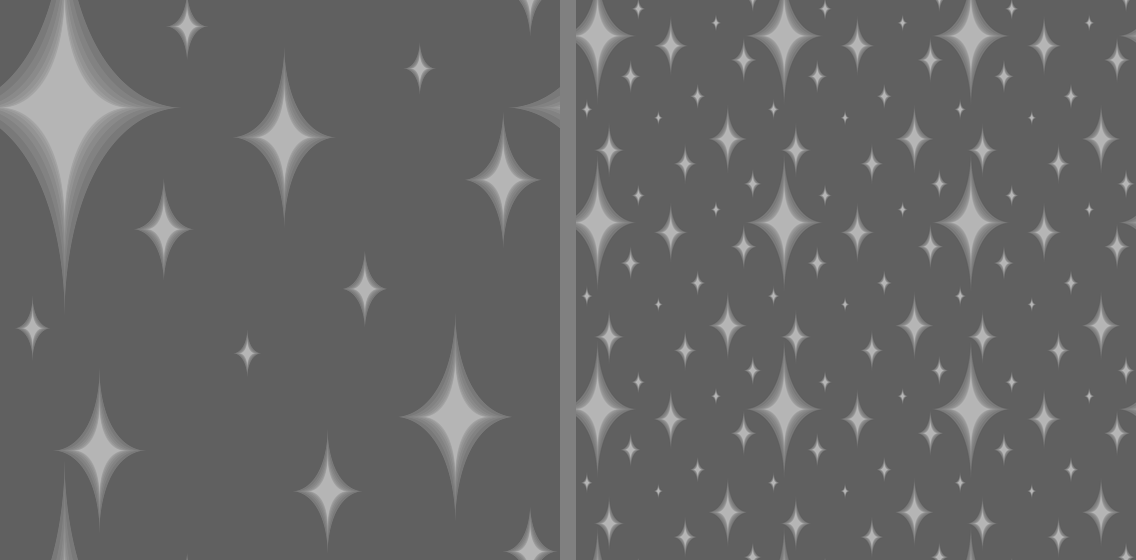
Left: one tile. Right: repeated 3 by 3.
Reproduce this pattern procedurally as a three.js fragment shader.

```glsl
// Seamless grey field of tall four-pointed sparkles of many sizes.
// Each sparkle is a concave superellipse filled with nested brighter layers;
// centres lie on a jittered 13-point lattice that wraps around the tile.
varying vec2 vUv;

const int STARS = 13;
const int LAYERS = 8;
const float EDGE = 0.0014;      // edge softness in canvas units
const float CURVE = 0.55;       // superellipse exponent, below 1 is concave
const float ASPECT = 1.77;      // height over width of a sparkle
const float GROUND = 0.376;
const float RIM = 0.475;
const float CORE = 0.71;

float hash(float n, float seed) {
  return fract(sin(n * 127.1 + seed * 311.7) * 43758.5453);
}

// Shortest offset from a centre on the wrapping tile
vec2 wrapOffset(vec2 p, vec2 center) {
  return fract(p - center + 0.5) - 0.5;
}

// Lattice steps keep large sparkles apart and leave small ones at the borders
vec2 starCenter(float rank) {
  vec2 lattice = (vec2(1.5, 10.5) - rank * vec2(4.0, 7.0)) / float(STARS);
  vec2 jitter = vec2(hash(rank, 1.0), hash(rank, 2.0)) - 0.5;
  return fract(lattice + 0.055 * jitter * step(0.5, rank));
}

// One dominant sparkle, the others shrink with rank
float starRadius(float rank) {
  return rank < 0.5 ? 0.21 : 0.122 * exp(-0.13 * rank);
}

// x: scale of the contour through p, y: its gradient per canvas unit
vec2 starField(vec2 p, vec2 halfSize) {
  vec2 q = sqrt(p * p + 0.0625 * EDGE * EDGE) / halfSize;
  vec2 powered = pow(q, vec2(CURVE));
  float scale = pow(powered.x + powered.y, 1.0 / CURVE);
  vec2 gradient = pow(vec2(scale) / q, vec2(1.0 - CURVE)) / halfSize;
  return vec2(scale, length(gradient));
}

// Nested layers, packed closer towards the core
float starShade(vec2 field) {
  float shade = GROUND;
  float stepUp = (CORE - RIM) / float(LAYERS - 1);
  for (int k = 0; k < LAYERS; k++) {
    float t = 1.0 - float(k) / float(LAYERS - 1);
    float layerScale = mix(0.53, 1.0, t * t);
    float cover = clamp(0.5 + (layerScale - field.x) / (field.y * EDGE), 0.0, 1.0);
    shade += cover * (k == 0 ? RIM - GROUND : stepUp);
  }
  return shade;
}

void main() {
  float shade = GROUND;
  for (int i = 0; i < STARS; i++) {
    float rank = float(i);
    vec2 offset = wrapOffset(vUv, starCenter(rank));
    vec2 halfSize = starRadius(rank) * vec2(1.0, ASPECT);
    shade = max(shade, starShade(starField(offset, halfSize)));
  }
  gl_FragColor = vec4(vec3(shade), 1.0);
}
```
